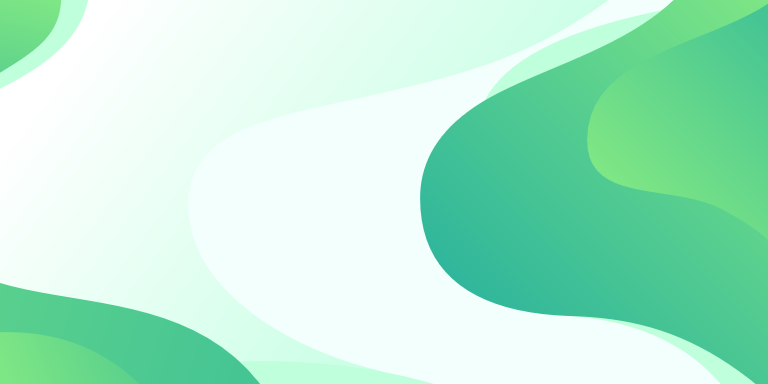
Write a Shadertoy shader that draws this background.

```glsl
// Flowing green waves over a pale mint field.
// Each wave is bounded by cubic curves: a loop finds the distance to the curve
// and counts ray crossings for the side; linear gradients fill the shapes.

const vec2 GRID = vec2(200.0, 100.0);   // design units across the canvas
const int CURVE_STEPS = 20;             // line pieces per cubic curve
const float RAY_LEFT = 1.0;             // shape lies right of its edge
const float RAY_RIGHT = -1.0;           // shape lies left of its edge

const vec3 WHITE = vec3(1.0);
const vec3 SOFT_MINT = vec3(0.79, 1.0, 0.90);
const vec3 PALE = vec3(0.95, 1.0, 0.99);
const vec3 MINT = vec3(0.75, 1.0, 0.86);
const vec3 TEAL = vec3(0.18, 0.71, 0.61);
const vec3 JADE = vec3(0.27, 0.77, 0.58);
const vec3 GREEN = vec3(0.36, 0.82, 0.55);
const vec3 LIME = vec3(0.49, 0.90, 0.52);

struct Edge {
    vec2 point;
    float ray;
    float dist;
    bool inside;
};

Edge startEdge(vec2 point, float ray) {
    return Edge(point, ray, 1e5, false);
}

// Adds one cubic curve to an edge
void trace(inout Edge e, vec2 a, vec2 b, vec2 c, vec2 d) {
    vec2 last = a;
    for (int i = 1; i <= CURVE_STEPS; i++) {
        float t = float(i) / float(CURVE_STEPS);
        vec2 ab = mix(a, b, t), bc = mix(b, c, t), cd = mix(c, d, t);
        vec2 next = mix(mix(ab, bc, t), mix(bc, cd, t), t);
        vec2 along = next - last, rel = e.point - last;
        float h = clamp(dot(rel, along) / dot(along, along), 0.0, 1.0);
        e.dist = min(e.dist, length(rel - along * h));
        if ((last.y > e.point.y) != (next.y > e.point.y)) {
            float crossing = along.x * rel.y / along.y;
            if ((rel.x - crossing) * e.ray > 0.0) e.inside = !e.inside;
        }
        last = next;
    }
}

vec3 gradient(vec2 p, vec2 from, vec2 to, vec3 first, vec3 second) {
    vec2 axis = to - from;
    return mix(first, second, clamp(dot(p - from, axis) / dot(axis, axis), 0.0, 1.0));
}

// Paints the inside of an edge with a smooth border
void fill(inout vec3 color, Edge e, vec3 paint) {
    float pixel = GRID.y / iResolution.y;
    float signedDist = e.inside ? e.dist : -e.dist;
    color = mix(color, paint, clamp(signedDist / pixel + 0.5, 0.0, 1.0));
}

void mainImage(out vec4 fragColor, in vec2 fragCoord) {
    vec2 p = fragCoord / iResolution.xy * GRID;
    vec3 color = gradient(p, vec2(0, 62), vec2(88, -4), WHITE, SOFT_MINT);

    // Wide pale wave
    Edge e = startEdge(p, RAY_LEFT);
    trace(e, vec2(166.7, 106.5), vec2(140.6, 84.4), vec2(119.8, 80.5), vec2(93.8, 74.5));
    trace(e, vec2(93.8, 74.5), vec2(70.3, 69.3), vec2(49, 66.1), vec2(49, 46.6));
    trace(e, vec2(49, 46.6), vec2(49, 24.5), vec2(75.5, 8.9), vec2(99, 3.4));
    trace(e, vec2(99, 3.4), vec2(102, 2.5), vec2(105, 0), vec2(107, -2));
    fill(color, e, PALE);

    // Low mint swell
    e = startEdge(p, RAY_RIGHT);
    trace(e, vec2(58.6, 5.7), vec2(78.1, 6.8), vec2(99, 4.7), vec2(117.2, -1.3));
    fill(color, e, MINT);

    // Mint rim behind the main wave
    e = startEdge(p, RAY_LEFT);
    trace(e, vec2(182.3, 99.2), vec2(153.6, 94.3), vec2(132.8, 87), vec2(126, 73.4));
    trace(e, vec2(126, 73.4), vec2(121.1, 60.9), vec2(119.8, 19.3), vec2(148.4, 17.7));
    trace(e, vec2(148.4, 17.7), vec2(166.7, 16.4), vec2(181, 9.6), vec2(190.1, -3.1));
    fill(color, e, MINT);

    // Main teal wave
    e = startEdge(p, RAY_LEFT);
    trace(e, vec2(179.7, 104.7), vec2(168, 89.6), vec2(145.8, 83.9), vec2(130.2, 76));
    trace(e, vec2(130.2, 76), vec2(114.6, 68.2), vec2(109.4, 58.3), vec2(109.4, 48.4));
    trace(e, vec2(109.4, 48.4), vec2(109.4, 28.4), vec2(123.7, 18.5), vec2(148.4, 17.7));
    trace(e, vec2(148.4, 17.7), vec2(166.7, 17.2), vec2(182.3, 12.8), vec2(200.5, -3.1));
    fill(color, e, gradient(p, vec2(112, 30), vec2(191, 109), TEAL, LIME));

    // Lime wave at the right
    e = startEdge(p, RAY_LEFT);
    trace(e, vec2(203.1, 101.3), vec2(187.5, 88.3), vec2(152.9, 87), vec2(152.9, 63.5));
    trace(e, vec2(152.9, 63.5), vec2(152.9, 45.8), vec2(177.1, 53.1), vec2(190.1, 44.3));
    trace(e, vec2(190.1, 44.3), vec2(194.8, 41.9), vec2(198.4, 39.1), vec2(203.1, 34.9));
    fill(color, e, gradient(p, vec2(156, 58), vec2(196, 98), LIME, JADE));

    // Upper left corner
    e = startEdge(p, RAY_RIGHT);
    trace(e, vec2(23.4, 102.6), vec2(21.9, 89.6), vec2(11.7, 82.3), vec2(-3.9, 75));
    fill(color, e, MINT);
    e = startEdge(p, RAY_RIGHT);
    trace(e, vec2(15.9, 103.1), vec2(16.7, 90.9), vec2(9.9, 87), vec2(-3.1, 79.2));
    fill(color, e, gradient(p, vec2(4, 77), vec2(10, 100), GREEN, LIME));

    // Lower left corner
    e = startEdge(p, RAY_RIGHT);
    trace(e, vec2(-3.9, 27.6), vec2(18.2, 19.3), vec2(52.1, 24.5), vec2(70.3, -3.6));
    fill(color, e, gradient(p, vec2(-10, 24), vec2(65, 0), GREEN, JADE));
    e = startEdge(p, RAY_RIGHT);
    trace(e, vec2(-3.9, 13.3), vec2(13, 14.6), vec2(27.3, 10.2), vec2(39.1, -2.9));
    fill(color, e, gradient(p, vec2(4, -2), vec2(32, 9), LIME, GREEN));

    fragColor = vec4(color, 1.0);
}
```
